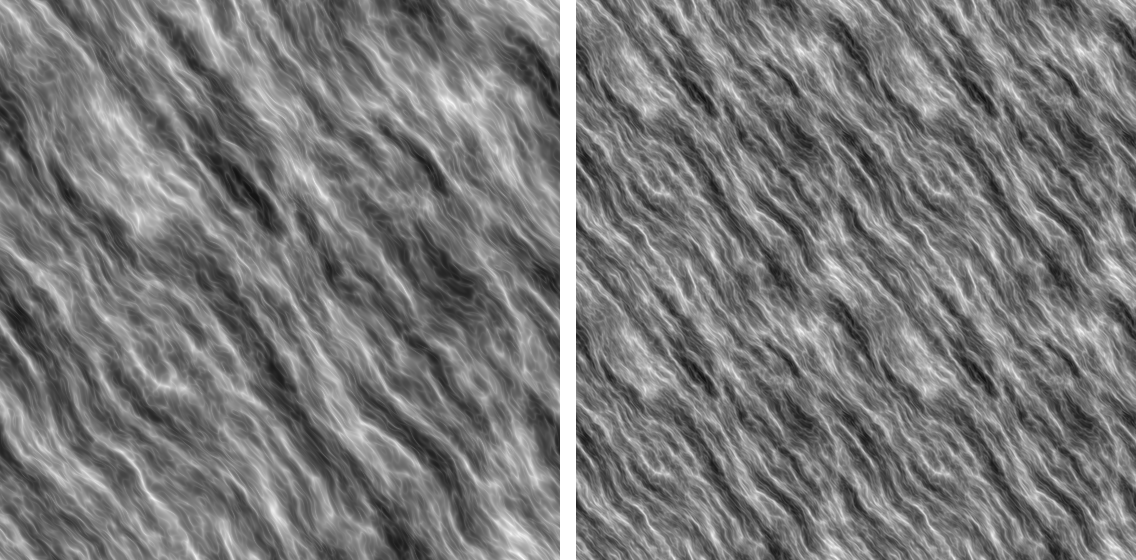
Left, the tile; right, the same tile 2 across and 2 down.
Write a WebGL 2 fragment shader that draws this texture.

```glsl
#version 300 es
precision highp float;
precision highp int;

uniform vec2 u_resolution;
out vec4 fragColor;

const float MEAN_TONE = 0.502;
const float BAND_CONTRAST = 0.28;    // broad light and dark bands
const float VEIN_CONTRAST = 0.37;    // first layer of bright veins
const float VEIN_GAIN = 0.64;        // contrast kept by each finer layer
const float VEIN_SHARPNESS = 1.5;
const float VEIN_SOFTNESS = 0.03;
const float VEIN_MEAN = 0.54;        // average of the vein profile
const int VEIN_LAYERS = 4;
const float WARP_AMOUNT = 0.042;
const float WARP_GAIN = 0.36;
const int WARP_LAYERS = 3;

// Cells per canvas across and along the grain, as whole-number (x, y) slopes
const ivec2 BAND_ACROSS = ivec2(10, 8);
const ivec2 BAND_ALONG = ivec2(2, -1);
const ivec2 VEIN_ACROSS = ivec2(13, 10);
const ivec2 VEIN_ALONG = ivec2(2, -2);

uint scramble(uint x) {
    x = x * 747796405u + 2891336453u;
    x = ((x >> ((x >> 28u) + 4u)) ^ x) * 277803737u;
    return (x >> 22u) ^ x;
}

// Random slope and height of one lattice corner, wrapped to the canvas
float corner(ivec2 cell, vec2 offset, ivec2 across, ivec2 along, int seed) {
    int det = across.x * along.y - across.y * along.x;
    int period = abs(det);
    ivec2 k = ivec2(along.y * cell.x - across.y * cell.y,
                    across.x * cell.y - along.x * cell.x);
    k = (k * sign(det) + 4 * period) % period;
    uint h = scramble(uint(k.x) + scramble(uint(k.y) + scramble(uint(seed))));
    float angle = float(h & 0xffffu) / 65536.0 * 6.28319;
    float height = float(h >> 16u) / 65536.0 - 0.5;
    return dot(vec2(cos(angle), sin(angle)), offset) + 0.6 * height;
}

// Gradient noise on a slanted, stretched lattice that tiles the unit square
float latticeNoise(vec2 p, ivec2 across, ivec2 along, int seed) {
    vec2 q = vec2(dot(p, vec2(across)), dot(p, vec2(along)));
    ivec2 c = ivec2(floor(q));
    vec2 f = q - floor(q);
    vec2 w = f * f * f * (f * (f * 6.0 - 15.0) + 10.0);
    float a = corner(c, f, across, along, seed);
    float b = corner(c + ivec2(1, 0), f - vec2(1, 0), across, along, seed);
    float d = corner(c + ivec2(0, 1), f - vec2(0, 1), across, along, seed);
    float e = corner(c + ivec2(1, 1), f - vec2(1, 1), across, along, seed);
    return mix(mix(a, b, w.x), mix(d, e, w.x), w.y);
}

// Bends the grain with coarse sways and fine crinkles
vec2 warp(vec2 p) {
    vec2 shift = vec2(0.0);
    float amount = WARP_AMOUNT;
    int cells = 3;
    for (int i = 0; i < WARP_LAYERS; i++) {
        ivec2 across = ivec2(cells, 0);
        ivec2 along = ivec2(0, cells);
        shift += amount * vec2(latticeNoise(p, across, along, 40 + i),
                               latticeNoise(p, across, along, 60 + i));
        amount *= WARP_GAIN;
        cells *= 3;
    }
    return p + shift;
}

// Thin bright crest wherever the noise crosses zero
float veinProfile(float n) {
    float distanceToCrest = sqrt(n * n + VEIN_SOFTNESS * VEIN_SOFTNESS);
    float r = max(0.0, 1.0 - VEIN_SHARPNESS * distanceToCrest);
    return r * r;
}

void main() {
    vec2 p = warp(gl_FragCoord.xy / u_resolution);

    float tone = MEAN_TONE
        + BAND_CONTRAST * latticeNoise(p, BAND_ACROSS, BAND_ALONG, 7);

    // Finer veins are less stretched and fade inside the dark hollows
    ivec2 across = VEIN_ACROSS;
    ivec2 along = VEIN_ALONG;
    float contrast = VEIN_CONTRAST;
    float strength = 1.0;
    for (int i = 0; i < VEIN_LAYERS; i++) {
        float vein = veinProfile(latticeNoise(p, across, along, 11 + i));
        tone += contrast * strength * (vein - VEIN_MEAN);
        strength = mix(0.65, 1.3, vein);
        contrast *= VEIN_GAIN;
        across *= 2;
        along = along * 2 + VEIN_ALONG;
    }

    fragColor = vec4(vec3(clamp(tone, 0.08, 0.97)), 1.0);
}
```
